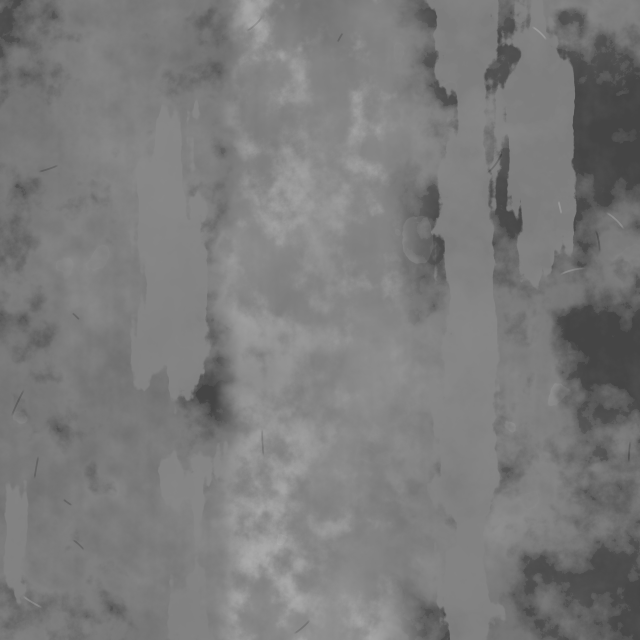
Write a Shadertoy shader that draws this texture.

```glsl
#define BASE_TONE 0.495
#define PAINT_TONE 0.535
#define GRIME_DEPTH 0.18
#define GLOW_GAIN 0.13
#define MOTTLE_GAIN 0.20
#define STAIN_COUNT 16
#define SCRATCH_COUNT 18

float hash(vec2 p) {
    return fract(sin(dot(p, vec2(127.1, 311.7))) * 43758.5453);
}

float noise(vec2 p) {
    vec2 cell = floor(p), f = fract(p);
    f = f * f * (3.0 - 2.0 * f);
    float low = mix(hash(cell), hash(cell + vec2(1, 0)), f.x);
    float high = mix(hash(cell + vec2(0, 1)), hash(cell + vec2(1, 1)), f.x);
    return mix(low, high, f.y);
}

// Fractal noise centred on zero
float fbm(vec2 p) {
    float sum = 0.0, gain = 0.5;
    for (int i = 0; i < 6; i++) {
        sum += gain * (noise(p) - 0.5);
        p = mat2(1.6, 1.2, -1.2, 1.6) * p + 7.3;
        gain *= 0.54;
    }
    return sum;
}

// Fractal noise drawn out along the vertical
float streaks(vec2 p) {
    return 0.6 * noise(p * vec2(55, 5)) + 0.4 * noise(p * vec2(150, 13)) - 0.5;
}

// Signed depth inside an upright strip
float strip(vec2 p, vec2 center, vec2 halfSize) {
    vec2 d = halfSize - abs(p - center);
    return min(d.x, d.y * 0.5);
}

void mainImage(out vec4 fragColor, in vec2 fragCoord) {
    vec2 p = fragCoord / iResolution.xy;
    float pixel = 1.0 / iResolution.y;
    vec2 warp = vec2(fbm(p * 7.0), fbm(p * 7.0 + 31.0));
    float fine = fbm(p * 34.0 + 5.0);
    float drag = streaks(p);

    // Cloudy ground
    float tone = BASE_TONE + MOTTLE_GAIN * (0.6 * fbm(p * 5.0 + 12.0) + 0.4 * fine);
    tone += 0.02 * drag;

    // Pale mottled column down the middle
    float wavyX = p.x + 0.07 * warp.x;
    float column = smoothstep(0.33, 0.385, wavyX) * (1.0 - smoothstep(0.57, 0.69, wavyX));
    float cloud = fbm(p * vec2(10, 7) + 44.0) + 0.6 * fine;
    float ends = 0.7 + 0.8 * abs(p.y - 0.4);
    float core = 1.0 - 0.5 * exp(-pow((p.x - 0.505) / 0.035, 2.0));
    tone += column * (0.03 + GLOW_GAIN * ends * core * smoothstep(-0.14, 0.3, cloud));

    // Dark grime on both sides
    float rot = fbm(p * 5.0 + 0.6 * warp + 3.0) + 0.45 * fine;
    rot += 0.06 * smoothstep(0.7, 0.95, p.x);
    float grime = smoothstep(-0.08, 0.26, rot);
    tone -= GRIME_DEPTH * grime * (1.0 - 0.8 * column);
    float crust = smoothstep(0.17, 0.2, rot + 0.1 * fine);
    tone -= 0.035 * crust * (1.0 - column);

    // Smooth paint strips with ragged, dragged edges
    float coat = strip(p, vec2(0.735, 0.5), vec2(0.035, 0.9));
    coat = max(coat, strip(p, vec2(0.27, 0.64), vec2(0.037, 0.2)));
    coat = max(coat, strip(p, vec2(0.84, 0.8), vec2(0.055, 0.3)) - 0.025);
    coat = max(coat, strip(p, vec2(0.02, 0.15), vec2(0.025, 0.12)) - 0.01);
    coat = max(coat, strip(p, vec2(0.3, 0.12), vec2(0.025, 0.12)) - 0.01);
    coat += 0.05 * drag + 0.13 * warp.y - 0.025 * fine;
    float paint = smoothstep(-0.003, 0.004 + pixel, coat);
    tone = mix(tone, PAINT_TONE - 0.012 + 0.05 * fbm(p * 4.0), 0.86 * paint);

    // Flat stains with faint rims
    for (int i = 0; i < STAIN_COUNT; i++) {
        float id = float(i);
        vec2 center = vec2(hash(vec2(id, 1.7)), hash(vec2(id, 5.3)));
        float radius = mix(0.006, 0.022, hash(vec2(id, 9.1)));
        if (i == 0) {
            center = vec2(0.64, 0.64);
            radius = 0.036;
        }
        vec2 q = p - center + 0.11 * warp;
        float d = length(q) - radius + 0.018 * (noise(p * 38.0 + id) - 0.5);
        float inside = 1.0 - smoothstep(-pixel, pixel, d);
        float rim = exp(-abs(d) / 0.0025);
        float lift = i == 0 ? 0.05 : mix(-0.01, 0.04, hash(vec2(id, 4.9)));
        tone += inside * lift + rim * 0.012;
    }

    // Short curved scratches
    for (int i = 0; i < SCRATCH_COUNT; i++) {
        float id = float(i) + 60.0;
        vec2 q = p - vec2(hash(vec2(id, 2.3)), hash(vec2(id, 6.1)));
        float angle = 6.2832 * hash(vec2(id, 8.7));
        q = mat2(cos(angle), sin(angle), -sin(angle), cos(angle)) * q;
        q.y += 14.0 * q.x * q.x * (hash(vec2(id, 3.1)) - 0.5);
        float reach = mix(0.008, 0.025, hash(vec2(id, 7.9)));
        float line = 1.0 - smoothstep(0.0004, 0.0008 + pixel, abs(q.y));
        line *= 1.0 - smoothstep(0.6 * reach, reach, abs(q.x));
        tone += line * (hash(vec2(id, 1.1)) > 0.7 ? 0.09 : -0.08);
    }

    fragColor = vec4(vec3(clamp(tone, 0.27, 0.72)), 1.0);
}
```
